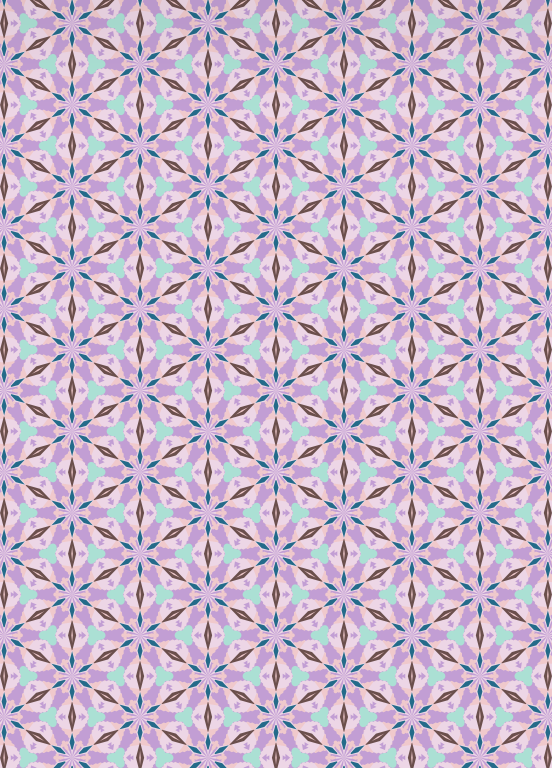
Reproduce this pattern procedurally as a Shadertoy shader.

```glsl
// Pastel kaleidoscope: six-petal stars on a hexagonal lattice, joined by pale leaves and mint trefoils.

// Layout, in canvas heights
const vec2 STAR_PITCH = vec2(0.0885, 0.10625);  // column step, step along a column
const vec2 STAR_ORIGIN = vec2(0.0, -0.0085);    // one star, from the canvas centre
const int SUBSAMPLES = 3;

// Shapes, in star spacings
const vec2 LEAF_SIZE = vec2(0.29, 0.215);
const vec2 SEED_SIZE = vec2(0.195, 0.052);
const vec2 PETAL_SIZE = vec2(0.115, 0.032);
const float PETAL_CENTRE = 0.19;
const float TREFOIL_RADIUS = 0.13;
const float RAY_RADIUS = 0.10;
const float SERRATION = 0.012;
const float TOP_SHADE = 0.04;

const vec3 LILAC = vec3(0.76, 0.62, 0.83);
const vec3 PALE = vec3(0.93, 0.84, 0.90);
const vec3 SALMON = vec3(0.94, 0.79, 0.80);
const vec3 MINT = vec3(0.67, 0.88, 0.83);
const vec3 BROWN = vec3(0.42, 0.31, 0.30);
const vec3 BLUE = vec3(0.14, 0.42, 0.54);

const float SQRT3 = 1.7320508;

float diamond(vec2 p, vec2 size) {
    p = abs(p) / size;
    return (p.x + p.y - 1.0) * min(size.x, size.y);
}

float leaf(vec2 p, vec2 size) {
    return 0.75 * (abs(p.y) - size.y * (1.0 - pow(abs(p.x) / size.x, 1.4)));
}

// Triangle with its base at the origin and its tip along +y
float arrowhead(vec2 p, float halfWidth, float height) {
    return max(-p.y, (abs(p.x) / halfWidth + p.y / height - 1.0) * halfWidth * 0.75);
}

float trefoil(vec2 q) {
    float angle = atan(q.y, q.x) - radians(210.0);
    return length(q) - TREFOIL_RADIUS * (0.80 + 0.25 * cos(3.0 * angle));
}

float sawtooth(float t) {
    return abs(fract(t) - 0.5) * 2.0 - 0.5;
}

// Offset from the nearest star, folded into a 30 degree wedge:
// +x runs along a petal, the trefoil sits at the far corner.
vec2 foldToWedge(vec2 p) {
    vec2 cell = vec2(SQRT3, 1.0);
    vec2 a = p - cell * floor(p / cell + 0.5);
    vec2 b = p - cell * (floor(p / cell) + 0.5);
    p = abs(dot(a, a) < dot(b, b) ? a.yx : b.yx);
    vec2 mirror = vec2(0.5, -0.5 * SQRT3);
    p -= 2.0 * min(0.0, dot(p, mirror)) * mirror;
    return vec2(p.x, abs(p.y));
}

void paint(inout vec3 color, vec3 ink, float dist, float blur) {
    color = mix(color, ink, clamp(0.5 - dist / blur, 0.0, 1.0));
}

vec3 pattern(vec2 position, float blur) {
    vec2 p = foldToWedge(position);
    vec2 mid = p - vec2(0.5, 0.0);
    vec2 diagonal = vec2(0.5 * SQRT3, 0.5);
    vec2 between = vec2(dot(p, diagonal), abs(p.x * diagonal.y - p.y * diagonal.x));
    float radius = length(p);
    vec3 color = LILAC;

    // Leaf with serrated edges and salmon tips
    float teeth = SERRATION * sawtooth(p.x * 22.0);
    float body = leaf(mid, LEAF_SIZE) + teeth;
    paint(color, PALE, body, blur);
    paint(color, SALMON, max(body, p.x - 0.33 - 0.30 * p.y + 2.0 * teeth), blur);

    // Trefoil where three leaves meet
    paint(color, MINT, trefoil(p - vec2(0.5, 0.5 / SQRT3)), blur);

    // Double arrows beside the seed
    paint(color, LILAC, arrowhead(mid - vec2(0.0, 0.085), 0.030, 0.05), blur);
    paint(color, LILAC, arrowhead(mid - vec2(0.0, 0.120), 0.048, 0.06), blur);

    // Seed with a light core
    paint(color, BROWN, diamond(mid, SEED_SIZE), blur);
    paint(color, SALMON, diamond(mid, SEED_SIZE * vec2(0.45, 0.18)), blur);

    // Three-lobed paw between petals
    float paw = min(diamond(between - vec2(0.15, 0.0), vec2(0.08, 0.026)),
                    length(between - vec2(0.215, 0.0)) - 0.024);
    paw = min(paw, length(between - vec2(0.190, 0.033)) - 0.021);
    paint(color, SALMON, paw, blur);

    // Star petals and the fine rays at their hub
    vec2 petal = p - vec2(PETAL_CENTRE, 0.0);
    paint(color, PALE, diamond(petal, PETAL_SIZE * vec2(1.15, 1.6)), blur);
    paint(color, BLUE, diamond(petal, PETAL_SIZE), blur);
    float rays = -cos(12.0 * atan(p.y, p.x)) * radius / 12.0;
    paint(color, PALE, max(rays, radius - RAY_RADIUS), blur);
    return color;
}

void mainImage(out vec4 fragColor, in vec2 fragCoord) {
    vec2 toLattice = vec2(0.5 * SQRT3, 1.0) / STAR_PITCH;
    float samples = float(SUBSAMPLES);
    float blur = toLattice.y / (iResolution.y * samples);
    vec3 color = vec3(0.0);
    for (int i = 0; i < SUBSAMPLES * SUBSAMPLES; i++) {
        vec2 jitter = (vec2(i % SUBSAMPLES, i / SUBSAMPLES) + 0.5) / samples - 0.5;
        vec2 uv = (fragCoord + jitter - 0.5 * iResolution.xy) / iResolution.y;
        color += pattern((uv - STAR_ORIGIN) * toLattice, blur);
    }
    color /= samples * samples;
    color *= 1.0 - TOP_SHADE * smoothstep(0.85, 1.0, fragCoord.y / iResolution.y);
    fragColor = vec4(color, 1.0);
}
```
